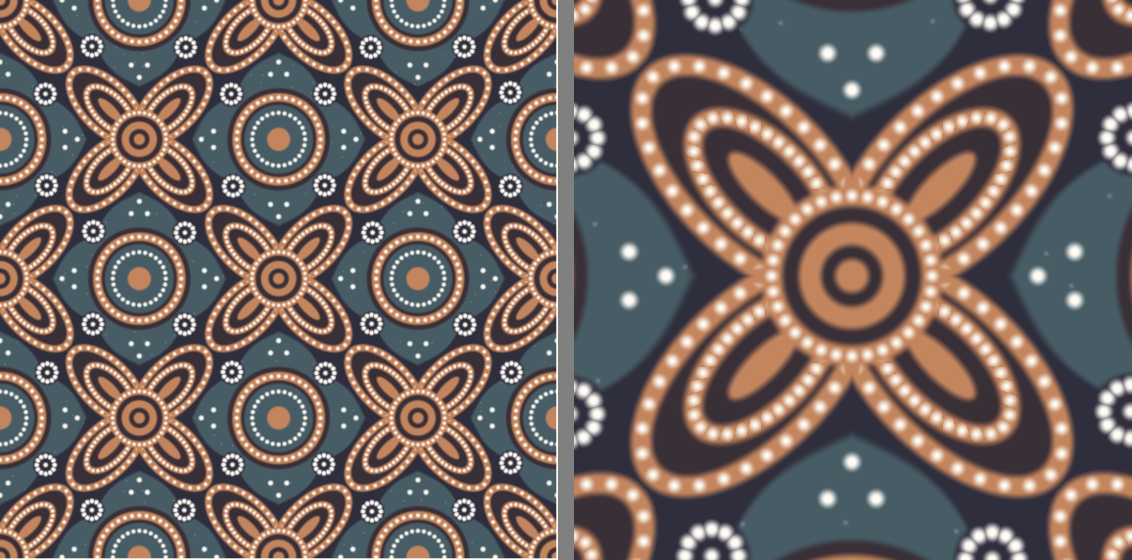
Left, the full canvas; right, a detail of the centre.
Give the GLSL for this pattern, as a Shadertoy shader.

```glsl
// Checkerboard of four-petalled dotted flowers and dotted roundels on teal and navy.

vec2 hash2(vec2 p) {
    vec3 q = fract(p.xyx * vec3(0.1031, 0.103, 0.0973));
    q += dot(q, q.yzx + 33.33);
    return fract((q.xx + q.yz) * q.zy);
}

// Centre of the nearest lattice point whose coordinates have an even sum.
vec2 nearestEven(vec2 p) {
    vec2 q = round(vec2(p.x + p.y, p.x - p.y) * 0.5);
    return vec2(q.x + q.y, q.x - q.y);
}

float disc(vec2 p, float radius) { return length(p) - radius; }

float ring(vec2 p, float inner, float outer) {
    return abs(length(p) - 0.5 * (inner + outer)) - 0.5 * (outer - inner);
}

float dotRing(vec2 p, float radius, float count, float dotRadius) {
    float stepAngle = 6.28319 / count;
    float a = mod(atan(p.y, p.x) + 0.5 * stepAngle, stepAngle) - 0.5 * stepAngle;
    return length(length(p) * vec2(cos(a), sin(a)) - vec2(radius, 0.0)) - dotRadius;
}

float ellipse(vec2 p, vec2 axes) {
    float k = length(p / axes);
    return k * (k - 1.0) / max(length(p / (axes * axes)), 1e-4);
}

// Dots spaced evenly by approximate arc length around an ellipse.
float dotEllipse(vec2 p, vec2 axes, float count, float dotRadius) {
    float bend = 0.5 * (axes.x - axes.y) / (axes.x + axes.y);
    float t = atan(p.y / axes.y, p.x / axes.x);
    float stepArc = 6.28319 / count;
    float arc = round((t - bend * sin(2.0 * t)) / stepArc) * stepArc;
    t = arc;
    for (int i = 0; i < 4; i++) t = arc + bend * sin(2.0 * t);
    return length(p - axes * vec2(cos(t), sin(t))) - dotRadius;
}

void paint(inout vec3 col, vec3 ink, float d, float blur) {
    col = mix(col, ink, smoothstep(blur, -blur, d));
}

void mainImage(out vec4 fragColor, in vec2 fragCoord) {
    vec3 navy = vec3(0.185, 0.18, 0.235), teal = vec3(0.28, 0.36, 0.395);
    vec3 umber = vec3(0.225, 0.185, 0.215), copper = vec3(0.765, 0.52, 0.365);
    vec3 cream = vec3(1.0, 0.99, 0.96);

    // One unit is the spacing from a flower to the next roundel.
    vec2 p = vec2(fragCoord.x, iResolution.y - fragCoord.y) * 4.005 / iResolution.x;
    float blur = 0.0115;
    vec2 flower = p - nearestEven(p);
    vec2 roundelId = nearestEven(p - vec2(1.0, 0.0)) + vec2(1.0, 0.0);
    vec2 c = p - roundelId;
    vec3 col = navy;

    // Teal field with four points and notched flanks.
    float angle = atan(c.y, c.x);
    float field = abs(c.x) + abs(c.y) - 0.62 - 0.08 * abs(sin(4.0 * angle));
    paint(col, teal, field * 0.7, blur);

    // Sparse faint specks in the field.
    vec2 speckCell = floor(p * 14.0);
    vec2 h = hash2(speckCell + 7.0);
    float speck = disc(fract(p * 14.0) - 0.2 - 0.6 * h, 0.06) / 14.0;
    if (field < 0.0 && hash2(speckCell + 51.0).x > 0.85)
        paint(col, mix(teal, cream, 0.25), speck, blur * 0.6);

    // Three dots pointing along each axis.
    vec2 arm = abs(c.x) > abs(c.y) ? abs(c) : abs(c.yx);
    paint(col, cream, min(disc(arm - vec2(0.555, 0.0), 0.0175),
                          disc(arm - vec2(0.467, 0.058), 0.0175)), blur);

    // Roundel.
    paint(col, umber, disc(c, 0.367), blur);
    paint(col, copper, disc(c, 0.332), blur);
    paint(col, umber, disc(c, 0.271), blur);
    paint(col, teal, disc(c, 0.247), blur);
    paint(col, cream, dotRing(c, 0.301, 36.0, 0.0135), blur);
    paint(col, cream, dotRing(c, 0.19, 28.0, 0.0145), blur);
    paint(col, copper, disc(c, 0.083), blur);

    // Rosettes on the diagonals, each slightly displaced.
    vec2 side = sign(c);
    vec2 r = c - side * 0.332 - (hash2(roundelId * 3.0 + side + 20.0) - 0.5) * 0.02;
    paint(col, navy, disc(r, 0.09), blur);
    paint(col, cream, dotRing(r, 0.064, 12.0, 0.017), blur);
    paint(col, cream, disc(r, 0.016), blur);

    // Petals, folded onto one diagonal; dots stop short of the folds.
    vec2 f = abs(flower);
    vec2 petal = vec2(f.x + f.y, f.x - f.y) * 0.70711;
    vec2 outer = petal - vec2(0.333, 0.0), inner = petal - vec2(0.3, 0.0);
    float fold = 0.022 - min(f.x, f.y);
    paint(col, copper, ellipse(outer, vec2(0.366, 0.195)), blur);
    paint(col, umber, ellipse(outer, vec2(0.313, 0.144)), blur);
    paint(col, cream, max(dotEllipse(outer, vec2(0.34, 0.17), 28.0, 0.0125), fold), blur);
    paint(col, copper, ellipse(inner, vec2(0.236, 0.128)), blur);
    paint(col, umber, ellipse(inner, vec2(0.188, 0.081)), blur);
    paint(col, cream, dotEllipse(inner, vec2(0.212, 0.105), 30.0, 0.0115), blur);
    paint(col, copper, ellipse(petal - vec2(0.3, 0.0), vec2(0.112, 0.037)), blur);

    // Flower centre.
    paint(col, copper, disc(flower, 0.217), blur);
    paint(col, umber, disc(flower, 0.166), blur);
    paint(col, cream, dotRing(flower, 0.192, 32.0, 0.0115), blur);
    paint(col, copper, ring(flower, 0.073, 0.127), blur);
    paint(col, copper, disc(flower, 0.04), blur);

    // Thin pale margin along the right and lower edges.
    vec2 margin = min(vec2(1.0 - fragCoord.x / iResolution.x, fragCoord.y / iResolution.y), 1.0);
    paint(col, cream, min(margin.x, margin.y) - 0.003, 0.001);

    fragColor = vec4(col, 1.0);
}
```
